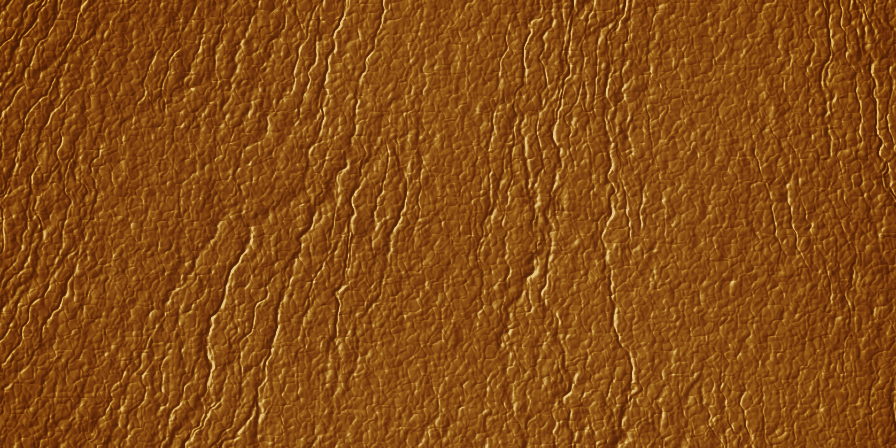
A WebGL 1 fragment shader for this texture:

```glsl
precision highp float;
uniform vec2 u_resolution;

// Lengths are in canvas heights
const vec2 LIGHT_TRAVEL = vec2(0.87, -0.49);
const float SAMPLE_STEP = 0.0021;
const float SHADE_GAIN = 1.5;
const float HIGHLIGHT_SKEW = 0.11;
const float MID_TONE = 1.95;
const vec2 GRAIN_FREQ = vec2(86.0, 74.0);
const float GRAIN_BEND = 1.1;
const float GRAIN_HEIGHT = 0.0112;
const float LUMP_FREQ = 38.0;
const float LUMP_HEIGHT = 0.0125;
const float PORE_FREQ = 100.0;
const float PORE_HEIGHT = 0.0055;
const vec2 FOLD_FREQ = vec2(9.5, 1.8);
const float FOLD_WIDTH = 0.07;
const float FOLD_DEPTH = 0.0108;
const vec2 WRINKLE_FREQ = vec2(21.0, 5.0);
const float WRINKLE_WIDTH = 0.12;
const float WRINKLE_DEPTH = 0.0072;
const float LEAN_LEFT = 0.42;
const float LEAN_RIGHT = -0.16;
const float BAND_CENTRE = 0.62;
const float BAND_PERIOD = 0.68;

const vec3 SHADOW = vec3(0.20, 0.07, 0.015);
const vec3 UMBER = vec3(0.35, 0.15, 0.03);
const vec3 RUSSET = vec3(0.45, 0.21, 0.05);
const vec3 TAN = vec3(0.53, 0.29, 0.07);
const vec3 OCHRE = vec3(0.60, 0.37, 0.10);
const vec3 HONEY = vec3(0.68, 0.48, 0.16);
const vec3 CREAM = vec3(0.78, 0.61, 0.31);
const vec3 GLINT = vec3(0.90, 0.78, 0.52);
const vec3 EDGE_TINT = vec3(0.98, 0.92, 0.65);

vec2 hash2(vec2 p) {
  vec3 v = fract(p.xyx * vec3(0.1031, 0.1030, 0.0973));
  v += dot(v, v.yzx + 33.33);
  return fract((v.xx + v.yz) * v.zy);
}

float noise(vec2 p) {
  vec2 i = floor(p), f = fract(p);
  f = f * f * f * (f * (f * 6.0 - 15.0) + 10.0);
  float low = mix(hash2(i).x, hash2(i + vec2(1.0, 0.0)).x, f.x);
  float high = mix(hash2(i + vec2(0.0, 1.0)).x, hash2(i + 1.0).x, f.x);
  return mix(low, high, f.y);
}

// Distances to the nearest and second nearest cell centre
vec2 cells(vec2 p) {
  vec2 i = floor(p), f = fract(p);
  vec2 best = vec2(8.0);
  for (int y = -1; y <= 1; y++) {
    for (int x = -1; x <= 1; x++) {
      vec2 o = vec2(float(x), float(y));
      float d = length(o + 0.05 + 0.9 * hash2(i + o) - f);
      best = d < best.x ? vec2(d, best.x) : vec2(best.x, min(best.y, d));
    }
  }
  return best;
}

// Sharp valley with softly sagging shoulders, along cell borders
float groove(vec2 p, float width) {
  vec2 c = cells(p);
  float d = (c.y - c.x) / width;
  return exp(-d * d) + 0.35 * exp(-d * 0.4);
}

// Leaning, wavering coordinates that the creases follow
vec2 creaseSpace(vec2 p) {
  float lean = mix(LEAN_LEFT, LEAN_RIGHT, smoothstep(0.0, 2.0, p.x));
  float sway = 0.09 * (noise(p * 2.7 + 5.0) - 0.5)
             + 0.03 * (noise(p * 11.0 + 17.0) - 0.5)
             + 0.016 * (noise(p * 38.0 + 31.0) - 0.5)
             + 0.006 * (noise(p * 84.0 + 37.0) - 0.5);
  return vec2(p.x - lean * (p.y - 0.5) + sway, p.y);
}

// x: surface height, y: crease depth for occlusion
vec2 relief(vec2 p) {
  vec2 q = creaseSpace(p);
  float band = 0.5 + 0.5 * cos(6.28319 * (q.x - BAND_CENTRE) / BAND_PERIOD);
  float patchy = noise(q * vec2(6.0, 2.4) + 41.0);
  float foldMask = smoothstep(0.35, 1.0, 0.6 * band + 0.6 * patchy);
  float wrinkleMask = smoothstep(0.2, 0.8, noise(q * vec2(7.0, 3.5) + 73.0) + 0.2 * band);
  float crease = foldMask * FOLD_DEPTH * groove(q * FOLD_FREQ + 11.0, FOLD_WIDTH)
    + wrinkleMask * WRINKLE_DEPTH * groove(q * WRINKLE_FREQ + 29.0, WRINKLE_WIDTH);

  vec2 bend = GRAIN_BEND * vec2(noise(p * 58.0), noise(p * 58.0 + 57.0));
  float dome = cells(p * GRAIN_FREQ + bend).x;
  float grain = -GRAIN_HEIGHT * dome * dome;
  float lumps = LUMP_HEIGHT * noise(p * vec2(1.2, 0.8) * LUMP_FREQ + 83.0);
  float pores = PORE_HEIGHT * noise(mat2(0.8, 0.6, -0.6, 0.8) * p * PORE_FREQ + 197.0);
  return vec2(grain + lumps + pores - crease, crease);
}

vec3 leatherColor(float tone) {
  vec3 c = mix(SHADOW, UMBER, clamp(tone * 0.5 + 1.0, 0.0, 1.0));
  c = mix(c, RUSSET, clamp(tone, 0.0, 1.0));
  c = mix(c, TAN, clamp(tone - 1.0, 0.0, 1.0));
  c = mix(c, OCHRE, clamp(tone - 2.0, 0.0, 1.0));
  c = mix(c, HONEY, clamp(tone - 3.0, 0.0, 1.0));
  c = mix(c, CREAM, clamp(tone - 4.0, 0.0, 1.0));
  return mix(c, GLINT, clamp((tone - 5.0) * 0.5, 0.0, 1.0));
}

void main() {
  vec2 p = gl_FragCoord.xy / u_resolution.y;
  vec2 uv = gl_FragCoord.xy / u_resolution;

  // Slope along the light gives the shading
  vec2 ahead = relief(p + LIGHT_TRAVEL * SAMPLE_STEP);
  vec2 behind = relief(p - LIGHT_TRAVEL * SAMPLE_STEP);
  float slope = (ahead.x - behind.x) / (2.0 * SAMPLE_STEP);
  float shade = clamp(SHADE_GAIN * slope, -3.0, 4.0);
  shade += HIGHLIGHT_SKEW * shade * shade;
  float occlusion = 14.0 * (ahead.y + behind.y);

  // Broad dye variation, deeper and redder at the rim
  float rim = smoothstep(0.25, 0.85, length((uv - vec2(0.5, 0.45)) * vec2(1.1, 0.75)));
  float dye = 0.6 * (noise(p * 2.3 + 7.0) - 0.5);
  float tone = MID_TONE + shade + dye + 0.3 - 0.9 * rim - occlusion;
  gl_FragColor = vec4(leatherColor(tone) * mix(vec3(1.0), EDGE_TINT, rim), 1.0);
}
```
